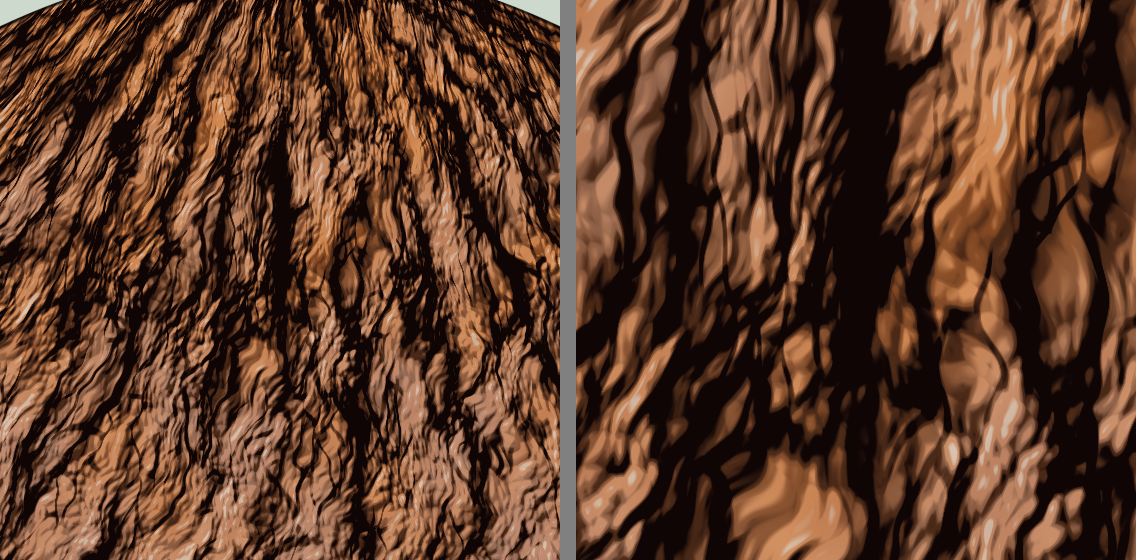
Left: the whole. Right: its middle third, enlarged.
Write a WebGL 2 fragment shader that draws this texture.

```glsl
#version 300 es
precision highp float;

uniform vec2 u_resolution;
out vec4 fragColor;

vec2 hash2(vec2 p) {
    return fract(sin(vec2(dot(p, vec2(127.1, 311.7)), dot(p, vec2(269.5, 183.3)))) * 43758.5);
}

// Cellular noise: distances to the nearest and second nearest scattered points
vec2 cells(vec2 p) {
    vec2 base = floor(p);
    vec2 nearest = vec2(4.0);
    for (int j = -1; j <= 1; j++) {
        for (int i = -1; i <= 1; i++) {
            vec2 cell = base + vec2(i, j);
            vec2 d = cell + hash2(cell) - p;
            float dist = dot(d, d);
            nearest.y = min(nearest.y, max(nearest.x, dist));
            nearest.x = min(nearest.x, dist);
        }
    }
    return sqrt(nearest);
}

// Layered sines for slow, irregular drift
float drift(vec2 p) {
    return (sin(p.x + 1.7 * sin(p.y * 0.8)) + sin(p.y * 1.3 + 1.4 * sin(p.x * 1.1 + 2.0))
          + 0.6 * sin(p.x * 2.3 - p.y * 1.9 + 4.0)) / 2.6;
}

vec2 crumple(vec2 p) {
    p.x += 0.022 * drift(p * vec2(17.0, 15.0)) + 0.007 * drift(p.yx * vec2(58.0, 45.0));
    p.y += 0.030 * drift(p * vec2(21.0, 12.0) + 3.0);
    return p;
}

// Depth of the creases between stretched, leaning folds
float creaseDepth(vec2 p) {
    p = crumple(p);
    return 0.50 * cells(p * vec2(15.0, 6.0)).x
         + 0.28 * cells(p * vec2(36.0, 15.0) + 7.0).x
         + 0.16 * cells(p * vec2(92.0, 44.0) + 19.0).x;
}

// Thin broken cracks along the borders of stretched cells
float cracks(vec2 p, vec2 scale, float width) {
    vec2 d = cells(crumple(p) * scale + 31.0);
    float gate = smoothstep(-0.25, 0.25, drift(p * scale * 1.3 + 2.0));
    return (1.0 - smoothstep(width * 0.3, width, d.y - d.x)) * gate;
}

// Long furrows along the meridians: a dark core with soft shoulders
float furrows(float meridian, float down, float spread, float spacing, float width) {
    float id = round(meridian / spacing);
    vec2 rnd = hash2(vec2(id, spacing * 100.0));
    float center = (id + 0.4 * (rnd.x - 0.5)) * spacing;
    float swell = 0.55 + 0.45 * sin(down * (5.0 + 5.0 * rnd.y) + rnd.x * 6.3);
    float halfWidth = width * (0.3 + 0.8 * rnd.y) * swell;
    float dist = abs(meridian - center) * spread;
    float core = 1.0 - smoothstep(halfWidth * 0.4, halfWidth + 0.004, dist);
    float shoulder = 1.0 - smoothstep(0.0, halfWidth * 3.0 + 0.018, dist);
    return (0.55 * core + 0.5 * shoulder) * smoothstep(0.05, 0.3, swell);
}

vec3 ramp(float tone, float warmth) {
    vec3 color = vec3(0.06, 0.02, 0.02);
    vec3 midTan = mix(vec3(0.57, 0.41, 0.33), vec3(0.52, 0.29, 0.14), warmth);
    vec3 lightTan = mix(vec3(0.74, 0.53, 0.42), vec3(0.81, 0.53, 0.32), warmth);
    color = mix(color, vec3(0.29, 0.16, 0.09), smoothstep(0.14, 0.36, tone));
    color = mix(color, midTan, smoothstep(0.38, 0.59, tone));
    color = mix(color, lightTan, smoothstep(0.60, 0.82, tone));
    return mix(color, vec3(0.82, 0.72, 0.64), smoothstep(0.98, 1.2, tone));
}

void main() {
    vec2 uv = gl_FragCoord.xy / u_resolution;
    float down = 1.0 - uv.y;
    float side = uv.x - 0.5;

    // Meridians fan out from the top and straighten below
    float spread = sqrt(down + 0.07);
    float wobble = 0.016 * drift(uv * vec2(13.0, 16.0)) + 0.006 * drift(uv * vec2(43.0, 52.0));

    // Fine folds follow a gentler fan with a lean
    vec2 grain = vec2(side / sqrt(down + 0.3) + 0.22 * down, down);
    float depth = creaseDepth(grain);
    float slope = creaseDepth(grain + vec2(-0.0045, -0.0045)) - depth;
    wobble += 0.06 * (depth - 0.48);
    float meridian = (side + wobble) / spread;

    // Relief strength varies from smooth to rough patches
    float rough = 1.0 + 0.35 * drift(uv * vec2(24.0, 17.0) + 8.0);
    float tone = 0.67 + 3.0 * rough * slope - 0.7 * (depth - 0.46);
    tone += 0.15 * drift(vec2(meridian * 20.0, down * 6.0));
    tone += 0.09 * drift(uv * vec2(33.0, 25.0) + 1.0);
    tone -= 0.5 * cracks(grain, vec2(19.0, 5.0), 0.16);
    tone -= 0.4 * cracks(grain + 0.3, vec2(37.0, 13.0), 0.2);

    // Furrows: broad, narrow, and the deep one in the middle
    tone -= 0.72 * furrows(meridian, down, spread, 0.17, 0.010);
    tone -= 0.3 * furrows(meridian + 0.04, down, spread, 0.083, 0.004);
    float cleft = 0.014 * smoothstep(0.14, 0.3, down) * (1.0 - smoothstep(0.42, 0.58, down));
    tone -= 0.7 * (1.0 - smoothstep(cleft * 0.4, cleft + 0.010, abs(side + 0.6 * wobble - 0.005)))
          * smoothstep(0.002, 0.010, cleft);

    // Warm near the top, greyer in patches below
    float warmth = clamp(0.92 - 0.75 * down + 0.5 * drift(uv * vec2(15.0, 12.0) + 5.0), 0.0, 1.0);
    vec3 color = ramp(tone, warmth);
    color *= 1.0 + 0.07 * drift(uv * vec2(70.0, 48.0)) * vec3(0.6, 1.0, 1.3);

    // Dark rim and pale surroundings at the upper corners
    float rim = (abs(side) / spread - 1.46) * spread;
    color *= 1.0 - 0.8 * smoothstep(-0.022, -0.004, rim);
    color = mix(color, vec3(0.80, 0.85, 0.80), smoothstep(-0.003, 0.004, rim));
    fragColor = vec4(color, 1.0);
}
```
